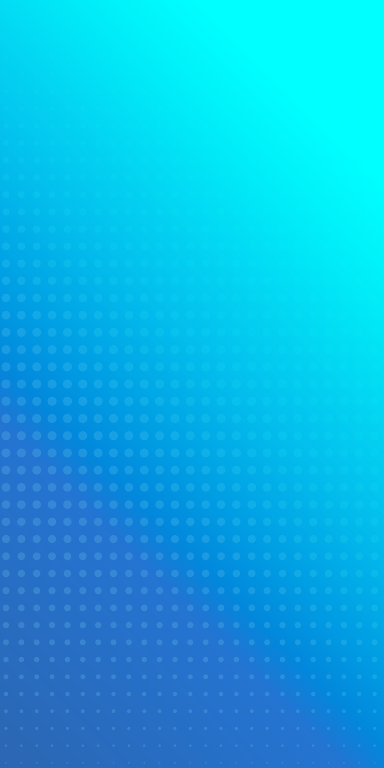
This background is drawn by a Shadertoy shader. Its source:

```glsl
// Diagonal cyan to blue gradient under a halftone grid of soft, pale dots.

const vec2 DOT_SPACING = vec2(0.04, 0.04484);
const vec2 DOT_ORIGIN = vec2(0.0156, 1.0898);
const float DOT_RADIUS = 0.0115;
const float DOT_BAND_CENTER = 1.04;
const float DOT_BAND_REACH = 1.05;

const vec3 DOT_PALE_BLUE = vec3(0.46, 0.82, 0.95);
const vec3 DOT_CYAN = vec3(0.02, 0.95, 0.97);

// Each stop holds a colour and its place along the diagonal.
const vec4 STOPS[8] = vec4[8](
    vec4(0.00, 1.00, 1.00, -0.52),
    vec4(0.00, 0.925, 0.97, -0.20),
    vec4(0.01, 0.84, 0.95, 0.075),
    vec4(0.01, 0.74, 0.925, 0.40),
    vec4(0.00, 0.615, 0.89, 0.74),
    vec4(0.01, 0.53, 0.86, 0.95),
    vec4(0.14, 0.455, 0.82, 1.10),
    vec4(0.17, 0.40, 0.70, 2.00)
);

vec3 gradientColor(float diagonal) {
    vec3 color = STOPS[0].rgb;
    for (int i = 1; i < 8; i++) {
        float blend = (diagonal - STOPS[i - 1].w) / (STOPS[i].w - STOPS[i - 1].w);
        color = mix(color, STOPS[i].rgb, clamp(blend, 0.0, 1.0));
    }
    return color;
}

// Radius for a dot row: widest mid canvas, shrinking both ways.
float rowRadius(float rowDepth) {
    float offset = (rowDepth - DOT_BAND_CENTER) / DOT_BAND_REACH;
    return DOT_RADIUS * max(1.0 - offset * offset, 0.0);
}

// Coverage of the nearest dot, with a slightly stronger rim.
float dotCoverage(vec2 point, float pixel) {
    vec2 cell = floor((point - DOT_ORIGIN) / DOT_SPACING + 0.5);
    vec2 center = DOT_ORIGIN + cell * DOT_SPACING;
    float radius = rowRadius(center.y);
    float edge = length(point - center) - radius;
    float fill = 1.0 - smoothstep(-0.6 * pixel, 0.6 * pixel, edge);
    float rim = smoothstep(-0.003, 0.0, edge);
    float presence = smoothstep(0.0, 0.003, radius);
    return fill * presence * (0.9 + 0.2 * rim);
}

void mainImage(out vec4 fragColor, in vec2 fragCoord) {
    // Canvas widths, with depth measured down from the top edge.
    vec2 point = vec2(fragCoord.x, iResolution.y - fragCoord.y) / iResolution.x;
    float diagonal = point.y - point.x;

    // Background
    vec3 color = gradientColor(diagonal);

    // Dots fade into the bright corner
    float blueness = smoothstep(0.1, 1.0, diagonal);
    vec3 dotColor = mix(DOT_CYAN, DOT_PALE_BLUE, blueness);
    float opacity = mix(0.12, 0.24, blueness);
    color = mix(color, dotColor, opacity * dotCoverage(point, 1.0 / iResolution.x));

    fragColor = vec4(color, 1.0);
}
```
